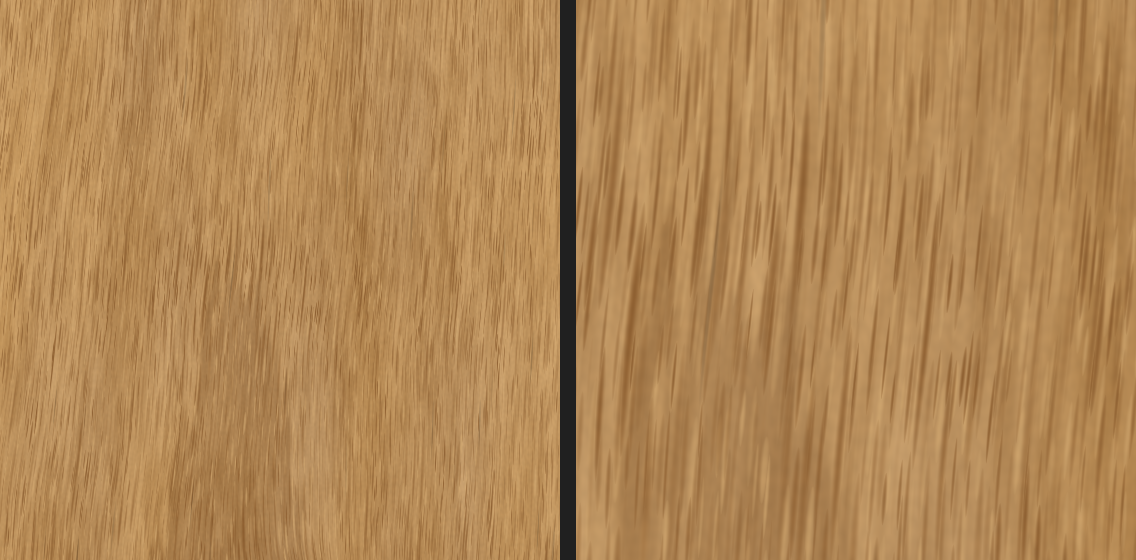
Left: the whole. Right: its middle third, enlarged.
Give the GLSL for this texture, as a Shadertoy shader.

```glsl
// Honey-coloured oak board with a pointed cathedral figure and short slanted pores.

vec2 hash2(vec2 p) {
    vec3 q = fract(p.xyx * vec3(0.1031, 0.1030, 0.0973));
    q += dot(q, q.yzx + 33.33);
    return fract((q.xx + q.yz) * q.zy);
}

float corner(vec2 cell, vec2 offset) {
    float angle = 6.2832 * hash2(cell + 57.0).x;
    return dot(vec2(cos(angle), sin(angle)), offset);
}

float gradientNoise(vec2 p) {
    vec2 i = floor(p), f = fract(p);
    vec2 u = f * f * f * (f * (f * 6.0 - 15.0) + 10.0);
    vec2 e = vec2(0.0, 1.0);
    float low = mix(corner(i, f), corner(i + e.yx, f - e.yx), u.x);
    float high = mix(corner(i + e.xy, f - e.xy), corner(i + e.yy, f - e.yy), u.x);
    return 1.4 * mix(low, high, u.y);
}

// One tapered stroke per cell, with columns staggered along the grain.
float strokes(vec2 p, vec2 density, float seed) {
    vec2 q = p * density + seed;
    q.y += 17.0 * hash2(vec2(floor(q.x), seed)).x;
    vec2 cell = floor(q), f = fract(q);
    vec2 shape = hash2(cell + seed), kind = hash2(cell + seed + 91.0);
    float along = (f.y - 0.5) / mix(0.25, 0.5, kind.x);
    float taper = max(1.0 - along * along, 0.0);
    float across = abs(f.x - mix(0.28, 0.72, shape.x));
    float width = mix(0.14, 0.27, shape.y) * sqrt(taper);
    return (1.0 - smoothstep(0.0, width + 0.01, across)) * sqrt(taper) * kind.y;
}

void mainImage(out vec4 fragColor, in vec2 fragCoord) {
    vec2 uv = fragCoord / iResolution.xy;

    // Grain coordinates: leaning right, curling back near the foot of the arch.
    float curl = 0.025 * exp(-60.0 * pow(uv.x - 0.54, 2.0) - 12.0 * uv.y);
    vec2 grain = vec2(uv.x - uv.y * (0.11 - 0.06 * uv.x) - curl, uv.y);
    grain.x += 0.006 * gradientNoise(uv * vec2(5.0, 4.0));

    // Fibre streaks at three widths.
    float broad = gradientNoise(grain * vec2(11.0, 0.9) + 4.0);
    float streak = gradientNoise(grain * vec2(46.0, 4.5));
    float fibre = gradientNoise(grain * vec2(110.0, 11.0) + 30.0);

    // Nested growth rings with frayed edges, steeper away from the axis.
    float side = uv.x - 0.41 - 0.035 * uv.y;
    side += 0.012 * gradientNoise(uv * vec2(3.0, 5.0) + 8.0);
    float ring = uv.y + 3.2 * sqrt(side * side + 0.0002) + 8.0 * side * side;
    ring += 0.12 * streak + 0.09 * fibre;
    float bands = gradientNoise(vec2(ring * 3.0, 3.3 + 0.4 * uv.y));
    float heart = 1.0 - smoothstep(0.55, 0.63, ring);
    float arch = smoothstep(0.58, 0.70, ring) * (1.0 - smoothstep(1.02, 1.22, ring));

    // Wood tone.
    float tone = 0.56 + 0.27 * bands + 0.23 * broad + 0.28 * streak + 0.27 * fibre;
    tone += 0.13 * arch - 0.28 * heart;
    tone -= 0.22 * exp(-16.0 * uv.y) * (0.6 + streak);
    vec3 color = mix(vec3(0.653, 0.484, 0.289), vec3(0.800, 0.638, 0.434), clamp(tone, -0.2, 1.15));

    // Amber warmth, strongest towards the left and right margins.
    float warmth = 0.5 + 0.9 * gradientNoise(grain * vec2(9.0, 2.0) + 19.0);
    warmth += 1.2 * abs(uv.x - 0.5) - 0.5 - 0.4 * heart;
    color += vec3(0.012, 0.0, -0.024) * clamp(warmth, -0.5, 1.0);

    // Pale flecks, then dark pores gathered along the rings.
    float flecks = strokes(grain, vec2(66.0, 14.0), 5.0);
    flecks = max(flecks, strokes(grain, vec2(92.0, 19.0), 44.0));
    color = mix(color, vec3(0.825, 0.665, 0.445), 0.65 * flecks);
    float pores = 0.0;
    for (int i = 0; i < 4; i++) {
        float layer = float(i);
        vec2 density = vec2(60.0 + 19.0 * layer, 6.0 + 3.5 * layer);
        pores = max(pores, strokes(grain, density, 13.0 + 23.0 * layer));
    }
    float crowd = clamp(0.75 + 0.5 * gradientNoise(vec2(ring * 4.0, uv.y * 3.0)), 0.4, 1.0);
    color = mix(color, vec3(0.535, 0.350, 0.170), 0.88 * pores * crowd);

    // Rare long dark checks and a fine surface tooth.
    float check = strokes(grain, vec2(34.0, 4.0), 71.0);
    color *= 1.0 - 0.15 * smoothstep(0.65, 1.0, check);
    color *= 1.0 + 0.028 * gradientNoise(uv * vec2(210.0, 130.0));

    fragColor = vec4(color, 1.0);
}
```
